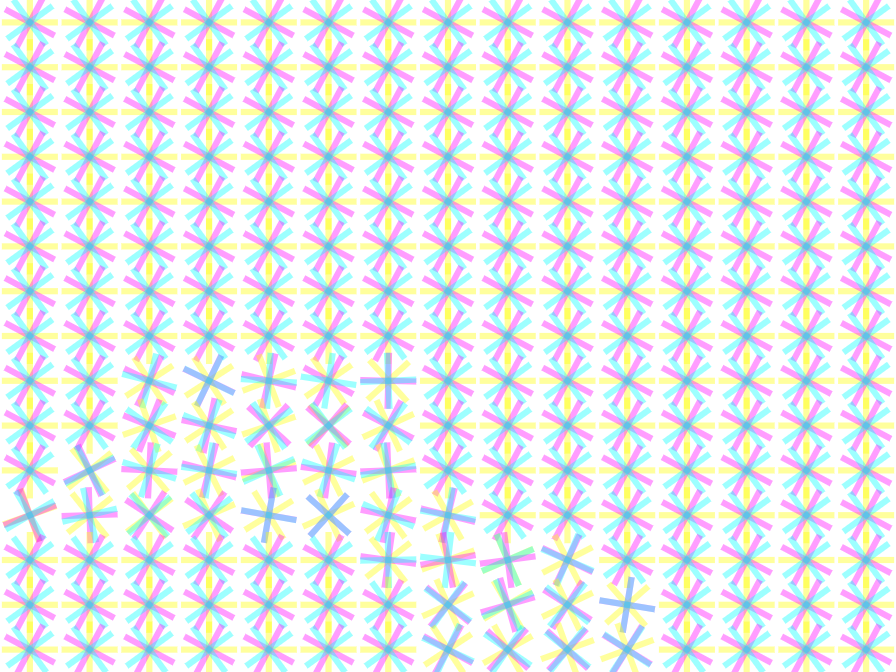
Reproduce this pattern procedurally as a Shadertoy shader.

```glsl
// A 15 by 15 grid of stars, each made of three translucent crosses in
// yellow, magenta and cyan. Bars are box distances blended in paint order;
// a wandering trail of cells has its crosses turned by hashed angles.

const float GRID = 15.0;             // repeats across and down
const float HALF_LENGTH = 0.0417;    // bar size, in canvas heights
const float HALF_WIDTH = 0.0046;
const float INK_ALPHA = 0.385;
const vec3 PAPER = vec3(1.0);
const vec3 YELLOW = vec3(1.0, 1.0, 0.0);
const vec3 MAGENTA = vec3(1.0, 0.0, 1.0);
const vec3 CYAN = vec3(0.0, 1.0, 1.0);
const vec3 REST_ANGLES = vec3(0.0, -28.0, 36.0);  // yellow, magenta, cyan

// First and last turned column of each row, from the bottom up
const int TRAIL_ROWS = 7;
const vec2 TRAIL[TRAIL_ROWS] = vec2[TRAIL_ROWS](
    vec2(7, 10), vec2(7, 10), vec2(6, 9), vec2(0, 7),
    vec2(1, 6), vec2(2, 6), vec2(2, 6));

float hash(vec2 p) {
    return fract(sin(dot(p, vec2(127.1, 311.7))) * 43758.5453);
}

bool onTrail(vec2 cell) {
    int row = int(cell.y);
    if (row < 0 || row >= TRAIL_ROWS) return false;
    vec2 span = TRAIL[row];
    return cell.x >= span.x && cell.x <= span.y;
}

// Angles of the three crosses in degrees
vec3 crossAngles(vec2 cell) {
    if (!onTrail(cell)) return REST_ANGLES;
    float yellow = mix(18.0, 45.0, hash(cell));
    float magenta = mix(-45.0, 25.0, hash(cell + 17.3));
    float cyan = magenta + mix(-20.0, 20.0, hash(cell + 41.9));
    return vec3(yellow, magenta, cyan);
}

float boxDistance(vec2 p, vec2 halfSize) {
    vec2 d = abs(p) - halfSize;
    return length(max(d, 0.0)) + min(max(d.x, d.y), 0.0);
}

// Lays down one translucent bar
vec3 paintBar(vec3 base, vec3 ink, vec2 p, float pixel) {
    float d = boxDistance(p, vec2(HALF_LENGTH, HALF_WIDTH));
    float cover = clamp(0.5 - d / pixel, 0.0, 1.0);
    return mix(base, ink, INK_ALPHA * cover);
}

// Two crossing bars, so that the ink doubles where they meet
vec3 paintCross(vec3 base, vec3 ink, vec2 p, float degrees, float pixel) {
    float a = radians(degrees);
    vec2 axis = vec2(cos(a), sin(a));
    vec2 q = vec2(dot(p, axis), dot(p, vec2(-axis.y, axis.x)));
    base = paintBar(base, ink, q, pixel);
    return paintBar(base, ink, q.yx, pixel);
}

void mainImage(out vec4 fragColor, in vec2 fragCoord) {
    float pixel = 1.0 / iResolution.y;
    vec2 p = fragCoord * pixel;
    vec2 cellSize = iResolution.xy * pixel / GRID;
    vec2 home = floor(p / cellSize);
    vec3 color = PAPER;

    // Bars reach into the rows above and below, so paint those too
    for (int i = 1; i >= -1; i--) {
        vec2 cell = home + vec2(0.0, float(i));
        if (cell.y < 0.0 || cell.y >= GRID) continue;
        vec2 local = p - (cell + 0.5) * cellSize;
        vec3 angles = crossAngles(cell);
        color = paintCross(color, YELLOW, local, angles.x, pixel);
        color = paintCross(color, MAGENTA, local, angles.y, pixel);
        color = paintCross(color, CYAN, local, angles.z, pixel);
    }
    fragColor = vec4(color, 1.0);
}
```
